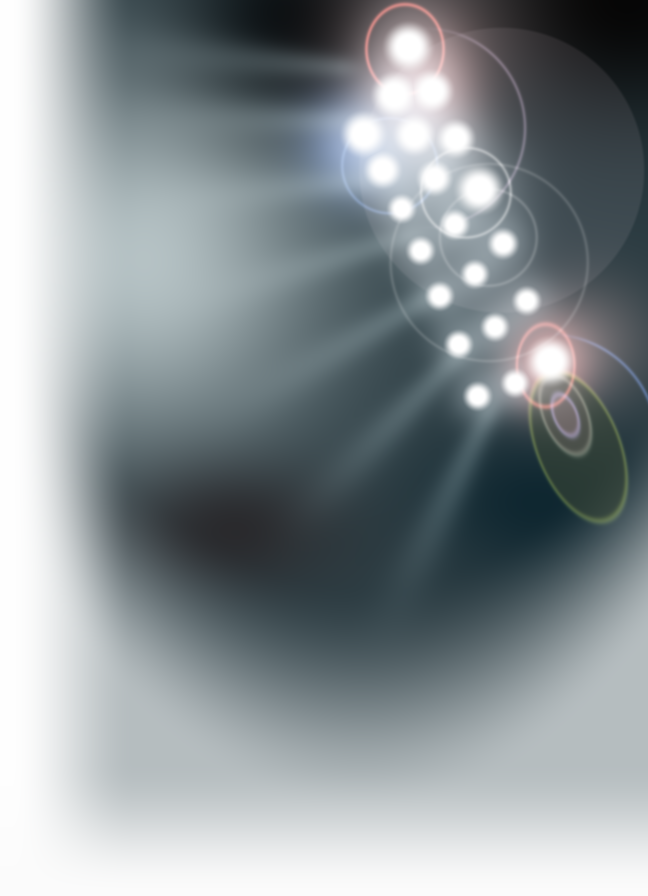
Give the GLSL for this background, as a WebGL 2 fragment shader.

```glsl
#version 300 es
precision highp float;

uniform vec2 u_resolution;
out vec4 outColor;

#define SHADOW vec3(0.17, 0.235, 0.26)
#define MIST vec3(0.71, 0.76, 0.77)
#define FLOOR_MIST vec3(0.71, 0.74, 0.75)
#define WARM vec3(0.36, 0.27, 0.26)
#define RED vec3(0.95, 0.36, 0.32)
#define BLUE vec3(0.40, 0.55, 0.95)
#define RAY_STRENGTH 0.20
#define RAY_COUNT 7
#define LAMP_ROWS 7
#define LAMP_COLUMNS 3
#define LINE_WIDTH 0.0022

// Soft elliptical spot, 1 at its centre.
float blob(vec2 p, vec2 center, vec2 radii) {
  vec2 q = (p - center) / radii;
  return exp(-dot(q, q));
}

// Approximate signed distance to an axis-aligned ellipse.
float ellipse(vec2 p, vec2 center, vec2 radii) {
  return (length((p - center) / radii) - 1.0) * min(radii.x, radii.y);
}

float outline(float dist) {
  float q = dist / LINE_WIDTH;
  return exp(-q * q);
}

float inside(float dist) {
  return 1.0 - smoothstep(-LINE_WIDTH, LINE_WIDTH, dist);
}

vec3 screen(vec3 base, vec3 light) {
  return 1.0 - (1.0 - base) * (1.0 - clamp(light, 0.0, 1.0));
}

// Blurred mist and shadow masses.
vec3 backdrop(vec2 p) {
  vec3 color = mix(SHADOW, MIST, blob(p, vec2(0.16, 0.71), vec2(0.20, 0.22)));
  color = mix(color, vec3(0.0, 0.02, 0.03), 0.95 * blob(p, vec2(0.34, 0.98), vec2(0.13, 0.11)));
  color = mix(color, vec3(0.02), blob(p, vec2(0.69, 1.0), vec2(0.20, 0.14)));
  color = mix(color, vec3(0.03, 0.13, 0.17), 0.8 * blob(p, vec2(0.60, 0.44), vec2(0.12, 0.08)));
  color = mix(color, vec3(0.15, 0.14, 0.15), 0.85 * blob(p, vec2(0.26, 0.41), vec2(0.12, 0.07)));
  float across = p.x - 0.404;
  float edge = 0.219 + 1.92 * across * across;
  return mix(color, FLOOR_MIST, 1.0 - smoothstep(edge - 0.13, edge + 0.13, p.y));
}

// Shafts fan from level at the top to steep at the bottom.
float rays(vec2 p) {
  float sum = 0.0;
  for (int i = 0; i < RAY_COUNT; i++) {
    float t = float(i) / float(RAY_COUNT - 1);
    float angle = 1.2 * pow(t, 1.7) - 0.08;
    vec2 along = -vec2(cos(angle), sin(angle));
    vec2 q = p - mix(vec2(0.417, 0.922), vec2(0.56, 0.57), t);
    float reach = dot(q, along);
    float side = dot(q, vec2(-along.y, along.x)) / (0.010 + 0.07 * max(reach, 0.0));
    sum += exp(-side * side) * smoothstep(0.0, 0.04, reach)
         * (1.0 - smoothstep(0.06, 0.36, reach));
  }
  return sum;
}

// Slanted lattice of lamps: x holds the cores, y the halo.
vec2 lamps(vec2 p) {
  vec2 light = vec2(0.0);
  for (int c = 0; c < LAMP_COLUMNS; c++) {
    for (int r = 0; r < LAMP_ROWS; r++) {
      float col = float(c), row = float(r);
      float x = 0.406 + 0.043 * col - 0.009 * col * col + row * (0.0212 + 0.0013 * col * col);
      float drop = 0.150 - 0.039 * col - 0.0049 * col * col
                 + row * (0.0379 + 0.0049 * col) + 0.0018 * row * row;
      float radius = mix(0.024, 0.0155, smoothstep(0.0, 2.0 + 2.0 * col, row + col * 0.3));
      if (c == 2 && r % 3 == 0) radius = 0.026;
      float dist = length(p - vec2(x, 1.0 - drop));
      light.x = max(light.x, 1.0 - smoothstep(0.45 * radius, 1.2 * radius, dist));
      light.y += 0.32 * exp(-dist * dist / (4.0 * radius * radius));
    }
  }
  return light;
}

// Nested tilted ghosts below the lowest red lamp.
vec3 ghosts(vec3 color, vec2 p) {
  vec2 axis = vec2(0.38, -0.925);
  for (int i = 0; i < 3; i++) {
    float t = float(i) * 0.5;
    float size = 0.088 * pow(0.53, float(i));
    vec2 q = p - vec2(0.612, 0.583) - axis * max(size, 0.05);
    q = vec2(dot(q, vec2(-axis.y, axis.x)), dot(q, axis));
    float dist = ellipse(q, vec2(0.0), size * vec2(0.52, 1.0));
    vec3 tint = mix(vec3(0.22, 0.27, 0.21), vec3(0.48, 0.42, 0.43), t);
    color = mix(color, tint, 0.6 * inside(dist));
    color += outline(dist) * mix(vec3(0.16, 0.17, 0.05), vec3(0.18, 0.16, 0.25), t);
  }
  return color;
}

void main() {
  vec2 p = gl_FragCoord.xy / u_resolution.y;
  vec3 color = backdrop(p);
  color = screen(color, RAY_STRENGTH * vec3(0.88, 1.0, 1.03) * rays(p));

  // Hazes and the large pale disc behind the lamps.
  float disc = ellipse(p, vec2(0.56, 0.81), vec2(0.159));
  color = screen(color, vec3(0.09, 0.08, 0.085) * inside(disc));
  color = screen(color, WARM * 0.8 * blob(p, vec2(0.47, 0.95), vec2(0.11, 0.12)));
  color = screen(color, WARM * 0.8 * blob(p, vec2(0.65, 0.62), vec2(0.08, 0.07)));
  color = screen(color, BLUE * 0.65 * blob(p, vec2(0.40, 0.835), vec2(0.06, 0.055)));
  color = screen(color, RED * 0.55 * blob(p, vec2(0.47, 0.90), vec2(0.05, 0.06)));
  color = screen(color, RED * 0.75 * blob(p, vec2(0.612, 0.593), vec2(0.04, 0.045)));
  color = ghosts(color, p);

  // Thin flare rings.
  vec3 rings = RED * 0.7 * outline(ellipse(p, vec2(0.452, 0.945), vec2(0.043, 0.050)));
  rings += RED * 0.6 * outline(ellipse(p, vec2(0.609, 0.592), vec2(0.032, 0.046)));
  rings += BLUE * 0.35 * outline(ellipse(p, vec2(0.435, 0.815), vec2(0.053)));
  rings += 0.35 * outline(ellipse(p, vec2(0.520, 0.785), vec2(0.050)));
  rings += 0.16 * outline(ellipse(p, vec2(0.545, 0.735), vec2(0.054)));
  rings += 0.13 * outline(ellipse(p, vec2(0.546, 0.707), vec2(0.110)));
  float rightSide = smoothstep(0.46, 0.56, p.x);
  rings += vec3(0.25, 0.21, 0.26) * rightSide * outline(ellipse(p, vec2(0.475, 0.857), vec2(0.111)));
  float upperRight = smoothstep(0.61, 0.68, p.x) * smoothstep(0.52, 0.56, p.y);
  rings += BLUE * 0.4 * upperRight * outline(ellipse(p, vec2(0.612, 0.505), vec2(0.122)));
  color = screen(color, rings);

  vec2 light = lamps(p);
  color = screen(color, vec3(0.90, 0.96, 1.0) * light.y);
  color = mix(color, vec3(1.0), light.x);

  // White left and bottom margins.
  color = mix(color, vec3(0.995), 1.0 - smoothstep(0.013, 0.15, p.x));
  color = mix(color, vec3(0.985), 1.0 - smoothstep(0.0, 0.15, p.y));
  outColor = vec4(clamp(color, 0.0, 1.0), 1.0);
}
```
